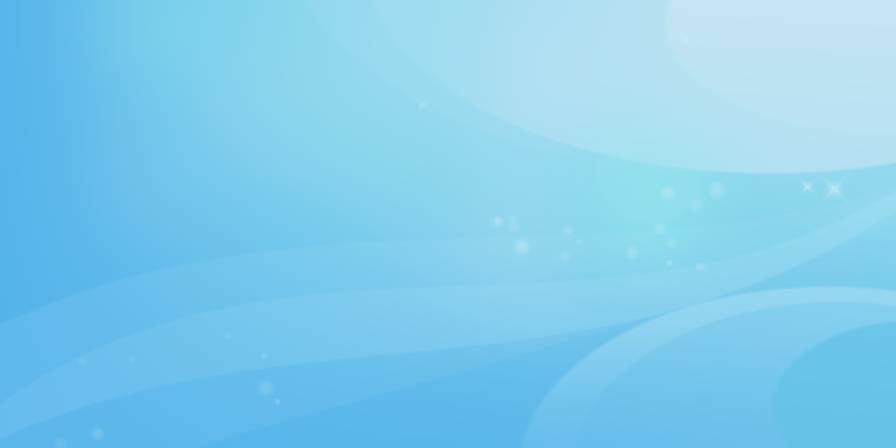
Give the GLSL for this background, as a WebGL 1 fragment shader.

```glsl
precision highp float;
uniform vec2 u_resolution;

#define DEEP vec3(0.325, 0.70, 0.915)
#define MIDDLE vec3(0.54, 0.84, 0.93)
#define PALE vec3(0.78, 0.895, 0.95)
#define FROST vec3(0.79, 0.905, 0.955)
#define HAZE vec3(0.69, 0.875, 0.945)
#define AQUA vec3(0.56, 0.90, 0.92)
#define RIBBON vec3(0.70, 0.89, 0.96)
#define POOL vec3(0.38, 0.76, 0.91)
#define EDGE 0.005
#define DOTS 8

float hash(float n) {
  n = fract(n * 0.1031);
  n *= n + 33.33;
  return fract(n * (n + n));
}

// Soft coverage, positive distances lie inside
float cover(float d) {
  float w = max(EDGE, 1.0 / u_resolution.y);
  return smoothstep(-w, w, d);
}

float ellipse(vec2 p, vec2 center, vec2 radii) {
  return cover((1.0 - length((p - center) / radii)) * min(radii.x, radii.y));
}

float glow(vec2 p, vec2 center, float radius) {
  vec2 q = (p - center) / radius;
  return exp(-dot(q, q));
}

// Height of a cubic Bezier curve spanning the canvas width
float curve(float x, vec4 h) {
  float t = x * 0.5, s = 1.0 - t;
  return dot(h, vec4(s * s * s, 3.0 * s * s * t, 3.0 * s * t * t, t * t * t));
}

// Area between two curves
float band(vec2 p, float top, float bottom) {
  return cover(top - p.y) * cover(p.y - bottom);
}

// Diagonal four-pointed sparkle
float star(vec2 p, vec2 center, float size) {
  vec2 q = abs(p - center) / size;
  vec2 d = vec2(q.x + q.y, abs(q.x - q.y));
  float rays = exp(-d.x * 1.6 - d.y * 9.0);
  return rays + 0.5 * exp(-dot(q, q) * 9.0);
}

// Bright dots scattered around a center
float dots(vec2 p, vec2 center, vec2 spread, float seed) {
  float sum = 0.0;
  for (int i = 0; i < DOTS; i++) {
    float n = seed + float(i) * 7.0;
    vec2 offset = vec2(hash(n + 1.0), hash(n + 2.0)) * 2.0 - 1.0;
    float size = mix(0.010, 0.030, pow(hash(n + 3.0), 2.0));
    float d = length(p - center - offset * spread);
    sum += (1.0 - smoothstep(size * 0.2, size, d)) * mix(0.4, 1.0, hash(n + 4.0));
  }
  return min(sum, 1.0);
}

void main() {
  vec2 p = gl_FragCoord.xy / u_resolution * vec2(2.0, 1.0);

  // Sky gradient
  float level = smoothstep(-0.15, 0.95, p.x) * mix(0.06, 0.6, smoothstep(-0.05, 0.9, p.y));
  level += 0.09 * max(p.x - 1.0, 0.0);
  vec3 color = mix(DEEP, MIDDLE, min(level * 2.0, 1.0));
  color = mix(color, PALE, max(level * 2.0 - 1.0, 0.0));

  // Diffuse glows
  color = mix(color, AQUA, 0.30 * glow(p, vec2(0.36, 0.95), 0.17));
  color = mix(color, HAZE, 0.10 * glow(p, vec2(0.34, 0.60), 0.16));
  color = mix(color, HAZE, 0.12 * glow(p, vec2(0.57, 0.77), 0.16));
  color = mix(color, HAZE, 0.35 * glow(p, vec2(1.15, 0.48), 0.19));
  color = mix(color, HAZE, 0.40 * glow(p, vec2(1.21, 0.83), 0.17));

  // Upper right sweeps
  float sweep = mix(0.10, 0.56, smoothstep(0.85, 1.6, p.x));
  color = mix(color, FROST, 0.07 * ellipse(p, vec2(1.62, 1.2), vec2(1.0, 0.585)));
  color = mix(color, FROST, sweep * ellipse(p, vec2(1.72, 1.1), vec2(0.91, 0.487)));
  float dome = mix(0.2, 0.75, smoothstep(0.7, 1.0, p.y));
  color = mix(color, PALE, dome * ellipse(p, vec2(1.97, 0.95), vec2(0.485, 0.247)));
  color = mix(color, AQUA, 0.65 * glow(p, vec2(1.45, 0.54), 0.16));
  color = mix(color, FROST, 0.06 * ellipse(p, vec2(1.45, 0.62), vec2(0.12)));

  // Flowing ribbons
  float crest = curve(p.x, vec4(0.276, 0.588, 0.370, 0.583));
  float middle = curve(p.x, vec4(0.102, 0.557, 0.180, 0.575));
  float lower = curve(p.x, vec4(0.02, 0.320, 0.088, 0.53));
  float base = curve(p.x, vec4(-0.16, 0.117, 0.202, 0.50));
  color = mix(color, RIBBON, 0.12 * band(p, crest, middle));
  color = mix(color, RIBBON, mix(0.20, 0.32, p.x * 0.5) * band(p, middle, lower));
  color = mix(color, RIBBON, 0.09 * band(p, lower, base));

  // Lower right arcs and pool
  float outer = ellipse(p, vec2(1.85, -0.05), vec2(0.69, 0.41));
  float inner = ellipse(p, vec2(1.87, -0.05), vec2(0.59, 0.375));
  float rim = mix(0.14, 0.5, smoothstep(0.0, 0.36, p.y));
  color = mix(color, RIBBON, rim * outer * (1.0 - inner));
  color = mix(color, RIBBON, mix(0.12, 0.24, smoothstep(0.0, 0.3, p.y)) * inner);
  color = mix(color, POOL, 0.65 * ellipse(p, vec2(2.05, 0.09), vec2(0.326, 0.195)));

  // Dots and sparkles
  float light = dots(p, vec2(1.17, 0.47), vec2(0.13, 0.06), 3.0);
  light += dots(p, vec2(1.53, 0.49), vec2(0.14, 0.10), 91.0);
  light += 0.6 * dots(p, vec2(0.42, 0.13), vec2(0.32, 0.13), 170.0);
  color = mix(color, vec3(0.82, 0.93, 0.97), 0.38 * min(light, 1.0));
  float sparkle = star(p, vec2(1.862, 0.578), 0.045) + star(p, vec2(1.802, 0.583), 0.028);
  sparkle += 0.4 * (star(p, vec2(0.943, 0.766), 0.035) + star(p, vec2(1.53, 0.91), 0.025));
  color = mix(color, vec3(0.90, 0.96, 0.98), 0.5 * min(sparkle, 1.0));

  gl_FragColor = vec4(color, 1.0);
}
```
